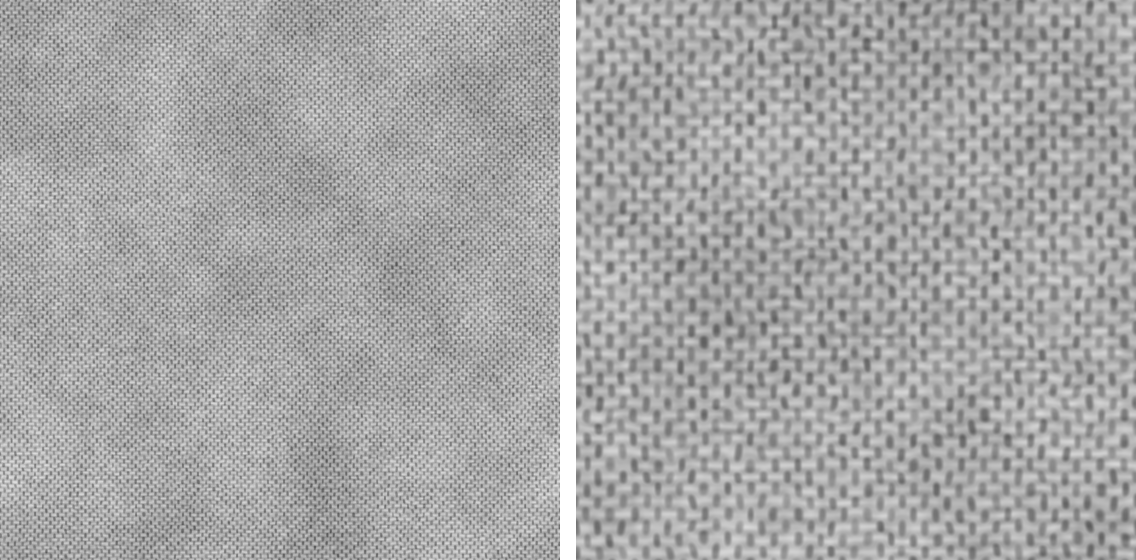
Left, the full canvas; right, a detail of the centre.
Reproduce this texture procedurally as a Shadertoy shader.

```glsl
float hash(vec2 p) {
    vec3 q = fract(vec3(p.xyx) * vec3(0.1031, 0.1030, 0.0973));
    q += dot(q, q.yzx + 33.33);
    return fract((q.x + q.y) * q.z);
}

// Value noise that wraps after "period" lattice cells
float wrapNoise(vec2 uv, vec2 period, float seed) {
    vec2 p = uv * period;
    vec2 i = floor(p);
    vec2 f = fract(p);
    f = f * f * (3.0 - 2.0 * f);
    vec2 a = mod(i, period) + seed;
    vec2 b = mod(i + 1.0, period) + seed;
    return mix(mix(hash(a), hash(vec2(b.x, a.y)), f.x),
               mix(hash(vec2(a.x, b.y)), hash(b), f.x), f.y);
}

// Cloudy wear built from wrapping octaves, centred on zero
float blotches(vec2 uv) {
    float sum = 0.0;
    float weight = 0.5;
    vec2 period = vec2(7.0, 6.0);
    for (int i = 0; i < 4; i++) {
        sum += weight * (wrapNoise(uv, period, float(i) * 17.0) - 0.5);
        weight *= 0.6;
        period *= 2.0;
    }
    return sum;
}

// Two staggered lattices of gaps with raised strands between them
float weave(vec2 uv) {
    vec2 count = vec2(72.0, 68.0);
    vec2 warp = vec2(wrapNoise(uv, vec2(72.0), 91.0),
                     wrapNoise(uv, vec2(72.0), 143.0)) - 0.5;
    vec2 grid = uv * count + 0.22 * warp;
    float relief = 0.0;
    for (int k = 0; k < 2; k++) {
        vec2 q = grid + 0.5 * float(k);
        vec2 id = mod(floor(q), count) + 211.0 * float(k);
        float vary = hash(id + 7.0);

        // Upright dark gap
        vec2 p = fract(q) - 0.5;
        float gap = length(vec2(p.x, max(abs(p.y) - 0.12, 0.0)));
        relief -= mix(0.12, 0.24, vary) * (1.0 - smoothstep(0.03, 0.25, gap));

        // Level bright strand
        vec2 s = fract(q + vec2(0.5, 0.0)) - 0.5;
        float strand = length(vec2(max(abs(s.x) - 0.22, 0.0), s.y));
        relief += 0.075 * (1.0 - smoothstep(0.0, 0.19, strand));
    }
    // Faint seam between the rows of strands
    float seam = abs(fract(grid.y * 2.0) - 0.5);
    return relief - 0.02 * (1.0 - smoothstep(0.0, 0.25, seam));
}

void mainImage(out vec4 fragColor, in vec2 fragCoord) {
    vec2 uv = fragCoord / iResolution.xy;

    // Fibre streaks run mostly sideways
    float fibres = wrapNoise(uv, vec2(110.0, 300.0), 31.0) - 0.5;
    float grain = wrapNoise(uv, vec2(256.0), 57.0) - 0.5;

    float shade = 0.69 + weave(uv) + 0.19 * blotches(uv);
    shade += 0.11 * fibres + 0.05 * grain;
    fragColor = vec4(vec3(clamp(shade, 0.0, 1.0)), 1.0);
}
```
